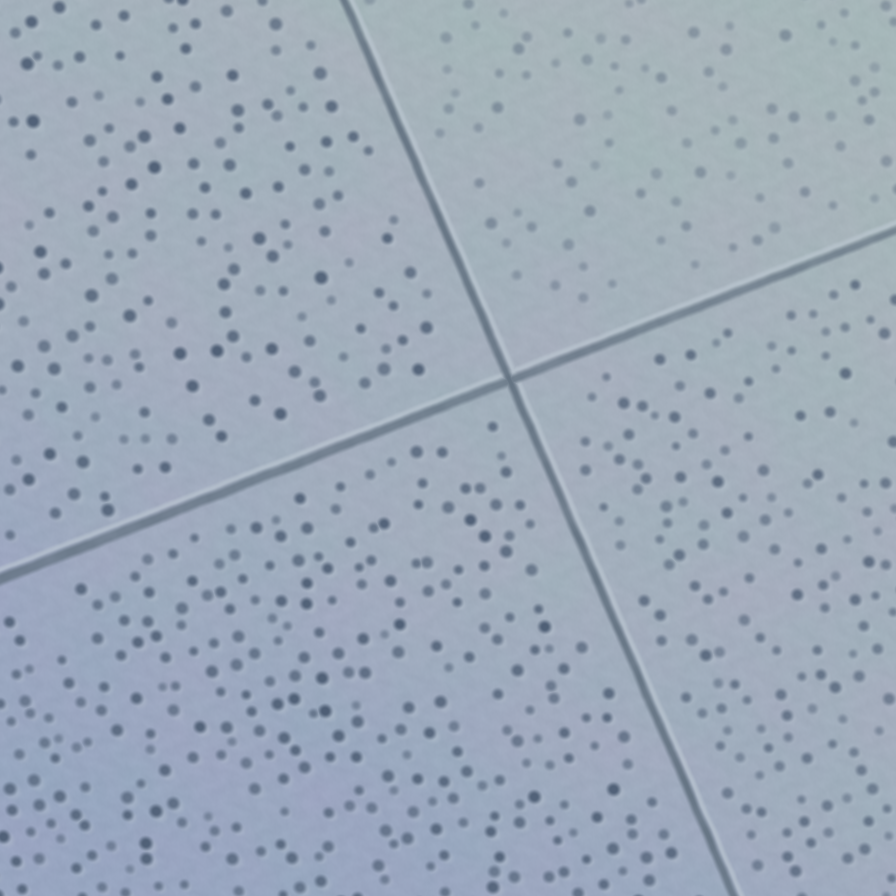
Reproduce this texture procedurally as a Shadertoy shader.

```glsl
// Four perforated ceiling panels meeting at a tilted cross of narrow seams.
// Pinholes come from a jittered cell grid laid out along the seams, with its
// own density, size and depth per panel; layered sines tint the surface.

const vec2 CROSSING = vec2(0.569, 0.575);
const vec2 STEEP_NORMAL = vec2(0.917, 0.399);     // points right
const vec2 SHALLOW_NORMAL = vec2(-0.363, 0.932);  // points up
const vec3 COOL_BLUE = vec3(0.595, 0.648, 0.755);
const vec3 PALE_GREY = vec3(0.640, 0.685, 0.740);
const vec3 PALE_GREEN = vec3(0.655, 0.712, 0.728);
const vec3 HOLE_COLOR = vec3(0.295, 0.360, 0.450);
const vec3 SEAM_COLOR = vec3(0.385, 0.445, 0.505);
const vec3 LIP_COLOR = vec3(0.740, 0.785, 0.825);

vec3 hash3(vec2 cell, float seed) {
    vec3 h = fract(vec3(cell.xyx + seed) * vec3(0.1031, 0.1030, 0.0973));
    h += dot(h, h.yxz + 33.33);
    return fract((h.xxy + h.yzz) * h.zyx);
}

// Smooth drifting pattern in about -1..1
float layeredSines(vec2 p) {
    float sum = 0.0, amplitude = 0.5;
    for (int i = 0; i < 4; i++) {
        sum += amplitude * sin(p.x + 1.7 * sin(p.y)) * cos(p.y - 0.8 * sin(p.x));
        p = mat2(1.5, 1.1, -1.1, 1.5) * p + 2.3;
        amplitude *= 0.6;
    }
    return sum;
}

// 1 inside, fading to 0 across a band of the given softness
float softInside(float d, float size, float soft) {
    return 1.0 - smoothstep(size - soft, size + soft, d);
}

// Panel settings: hole spacing, share of filled cells, radius, depth
vec4 panelSettings(vec2 side) {
    vec4 upper = side.x < 0.0 ? vec4(0.0345, 0.78, 0.0070, 0.98)
                              : vec4(0.0330, 0.60, 0.0064, 0.46);
    vec4 lower = side.x < 0.0 ? vec4(0.0285, 0.80, 0.0066, 1.00)
                              : vec4(0.0295, 0.76, 0.0063, 0.82);
    return side.y > 0.0 ? upper : lower;
}

// x: hole darkness, y: pale lip at the lower right of each hole
vec2 pinholes(vec2 q, vec2 side, vec4 settings, float pixel) {
    vec2 cell = floor(q / settings.x);
    float seed = 41.0 + 17.0 * side.x + 29.0 * side.y;
    float bareCorner = side.x > 0.0 && side.y > 0.0 ? 0.10 : 0.0;
    vec2 result = vec2(0.0);
    for (int j = -1; j <= 1; j++)
    for (int i = -1; i <= 1; i++) {
        vec2 id = cell + vec2(i, j);
        vec3 place = hash3(id + 200.0, seed);
        vec3 look = hash3(id + 500.0, seed + 7.0);
        vec2 center = (id + 0.17 + 0.66 * place.xy) * settings.x;
        vec2 inset = center * side;
        float margin = 0.022 + 0.012 * look.z;
        if (place.z > settings.y || min(inset.x, inset.y) < margin
            || length(center) < bareCorner) continue;
        float radius = settings.z * mix(0.66, 1.0, look.x);
        float depth = settings.w * mix(0.45, 1.0, mix(look.x, look.y, 0.6));
        vec2 offset = q - center;
        float hole = softInside(length(offset), radius, max(0.0036, pixel));
        vec2 lipOffset = offset - radius * vec2(0.35, -0.75);
        float lip = softInside(length(lipOffset), radius * 1.15, radius * 0.6);
        result = max(result, depth * vec2(hole, lip));
    }
    return result;
}

// x: dark groove, y: bright edge on the positive side
vec2 seam(float d, float halfWidth, float pixel) {
    float groove = softInside(abs(d), halfWidth, max(0.0034, pixel));
    float edge = softInside(abs(d - halfWidth - 0.0040), 0.0026, 0.0026);
    return vec2(groove, edge);
}

// Blue at the lower left to green at the upper right, with blotches and grain
vec3 surface(vec2 p) {
    float t = 0.36 * p.x + 0.64 * p.y + 0.06 * layeredSines(p * 6.0);
    vec3 color = mix(COOL_BLUE, PALE_GREY, smoothstep(0.05, 0.55, t));
    color = mix(color, PALE_GREEN, smoothstep(0.5, 0.95, t));
    color += vec3(0.014, -0.007, 0.006) * layeredSines(p * 15.0 + 4.0);
    return color + 0.016 * layeredSines(p * 130.0);
}

void mainImage(out vec4 fragColor, in vec2 fragCoord) {
    vec2 p = fragCoord / iResolution.xy;
    float pixel = 1.0 / min(iResolution.x, iResolution.y);

    // Signed distances to the seams double as panel coordinates
    vec2 fromCross = p - CROSSING;
    vec2 q = vec2(dot(fromCross, STEEP_NORMAL), dot(fromCross, SHALLOW_NORMAL));
    vec2 side = vec2(q.x < 0.0 ? -1.0 : 1.0, q.y < 0.0 ? -1.0 : 1.0);

    vec3 color = surface(p);

    // Perforations
    vec2 holes = pinholes(q, side, panelSettings(side), pixel);
    color = mix(color, LIP_COLOR, 0.34 * holes.y);
    color = mix(color, HOLE_COLOR, holes.x);

    // Seams, the shallow one wider towards the left
    float wear = 0.0008 * layeredSines(p * 40.0);
    vec2 steep = seam(q.x + wear, 0.0042, pixel);
    vec2 shallow = seam(q.y + wear, mix(0.0058, 0.0042, p.x), pixel);
    color = mix(color, LIP_COLOR, 0.60 * max(steep.y, shallow.y));
    float groove = max(0.95 * steep.x, mix(0.85, 0.75, p.x) * shallow.x);
    color = mix(color, SEAM_COLOR, groove * (0.92 + 0.14 * layeredSines(p * 45.0)));

    fragColor = vec4(color, 1.0);
}
```
